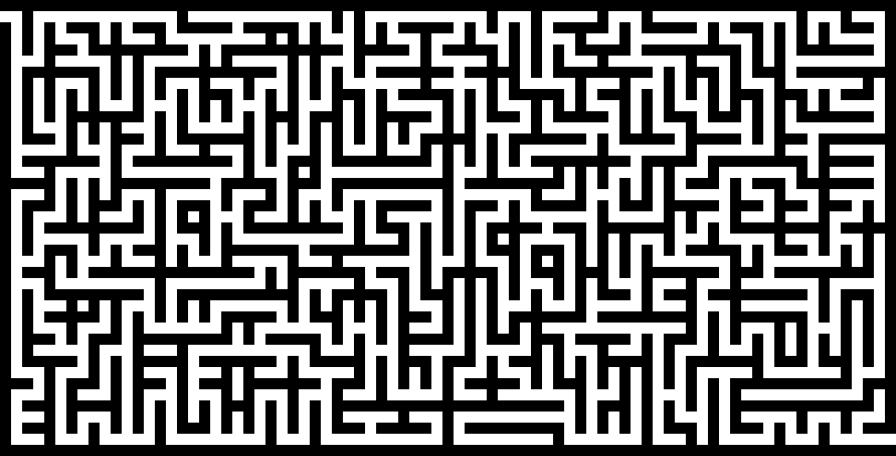
Give the GLSL for this pattern, as a Shadertoy shader.

```glsl
// Draws a black and white rectangular maze with one way in and one way out.

const int COLS = 40;
const int ROWS = 20;
const int EAST = 0, NORTH = 1;
const vec3 WALL = vec3(0.0);
const vec3 PATH = vec3(1.0);

uint hash(ivec2 p) {
    uint n = uint(p.x * 131 + p.y + 7) * 747796405u + 2891336453u;
    n = ((n >> ((n >> 28) + 4u)) ^ n) * 277803737u;
    return (n >> 22) ^ n;
}

// Directions count anticlockwise: east, north, west, south.
ivec2 heading(int dir) {
    int vertical = dir & 1;
    return ivec2((1 - dir) * (1 - vertical), (2 - dir) * vertical);
}

int turned(int dir, int quarters) { return (dir + quarters) & 3; }

bool onBorder(ivec2 pillar) {
    return pillar.x <= 0 || pillar.y <= 0 || pillar.x >= COLS || pillar.y >= ROWS;
}

// Even pillars send out one wall at random.
int freeStick(ivec2 pillar) {
    return onBorder(pillar) ? -1 : int((hash(pillar) >> 9) & 3u);
}

// Odd pillars send theirs between the least enclosed of the four cells around.
int balancedStick(ivec2 pillar) {
    vec4 load = vec4(0.0);   // walls already around each cell
    vec4 taken = vec4(0.0);  // sides already built by a neighbour
    for (int k = 0; k < 4; k++) {
        ivec2 neighbour = pillar + heading(k);
        int stick = freeStick(neighbour);
        bool inward = stick == turned(k, 2);
        bool both = inward || onBorder(neighbour);
        load[k] += float(both || stick == turned(k, 1));
        load[turned(k, 3)] += float(both || stick == turned(k, 3));
        taken[k] = float(inward);
    }

    uint seed = hash(pillar);
    int best = -1;
    float bestCost = 100.0;
    for (int k = 0; k < 4; k++) {
        float a = load[k];
        float b = load[turned(k, 3)];
        float chance = float((seed >> (4 * k)) & 15u) / 16.0;
        float cost = a * a + b * b + chance + 200.0 * taken[k];
        if (cost < bestCost) {
            bestCost = cost;
            best = k;
        }
    }
    return best;
}

int stickOf(ivec2 pillar) {
    if (onBorder(pillar)) return -1;
    bool even = ((pillar.x + pillar.y) & 1) == 0;
    return even ? freeStick(pillar) : balancedStick(pillar);
}

// 1 where the gap between two pillars is open, 0 where a wall fills it.
float opening(ivec2 pillar, int dir) {
    ivec2 next = pillar + heading(dir);
    if (dir == NORTH) {
        if (pillar.x == 0) return float(pillar.y == ROWS - 1);
        if (pillar.x == COLS) return float(pillar.y == 0);
    } else if (pillar.y == 0 || pillar.y == ROWS) {
        return 0.0;
    }
    bool wall = stickOf(pillar) == dir || stickOf(next) == turned(dir, 2);
    return wall ? 0.0 : 1.0;
}

void mainImage(out vec4 fragColor, in vec2 fragCoord) {
    // Walls and paths are one unit thick, so cells repeat every two units.
    vec2 units = vec2(2 * COLS + 1, 2 * ROWS + 1);
    vec2 p = fragCoord / iResolution.xy * units;
    ivec2 cell = clamp(ivec2(floor((p - 0.5) / 2.0)), ivec2(0), ivec2(COLS - 1, ROWS - 1));
    vec2 d = p - (2.0 * vec2(cell) + 1.5);

    // The two sides of the cell nearest to this point.
    float openX = opening(cell + ivec2(d.x < 0.0 ? 0 : 1, 0), NORTH);
    float openY = opening(cell + ivec2(0, d.y < 0.0 ? 0 : 1), EAST);

    // Smooth coverage of the cell and of those sides.
    vec2 inside = clamp((0.5 - abs(d)) * iResolution.xy / units + 0.5, 0.0, 1.0);
    float path = inside.x * inside.y
               + (1.0 - inside.x) * inside.y * openX
               + inside.x * (1.0 - inside.y) * openY;
    fragColor = vec4(mix(WALL, PATH, path), 1.0);
}
```
